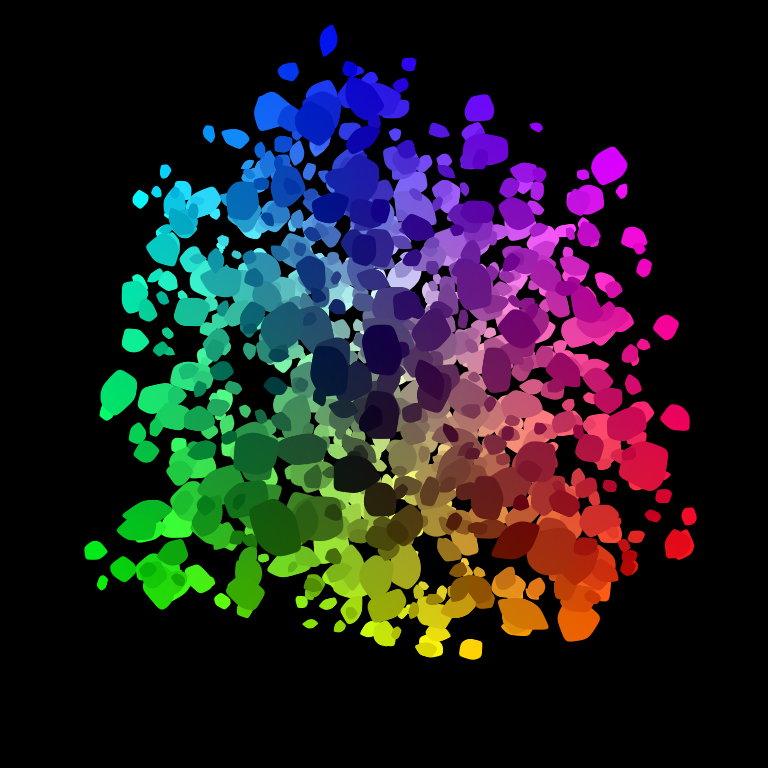
Give the GLSL for this background, as a Shadertoy shader.

```glsl
// Pebbles scattered through an RGB colour cube, seen in perspective from its black corner.

const int LAYERS = 22;          // slices across the view axis, near to far
const int FACETS = 6;           // sides of one pebble
const float CELL = 0.09;        // spacing of pebbles inside a slice
const float FALLOFF = 0.35;     // perspective shrink per unit of depth
const float FILL = 0.87;        // share of cells that hold a pebble
const float TAU = 6.2831853;

// Projected cube: black corner, then the red, green and blue edges (x, y, depth).
const vec2 BLACK_CORNER = vec2(0.46, 0.36);
const mat3 CUBE_EDGES = mat3(0.83, -0.06, 1.0,
                             -0.34, -0.077, 1.0,
                             0.148, 0.99, 1.0);

vec4 hash4(vec3 p) {
    vec4 q = fract(vec4(p.xyzx + 61.7) * vec4(0.1031, 0.1030, 0.0973, 0.1099));
    q += dot(q, q.wzxy + 33.33);
    return fract((q.xxyz + q.yzzw) * q.zywx);
}

mat2 rotation(float angle) {
    float c = cos(angle), s = sin(angle);
    return mat2(c, s, -s, c);
}

// Rounded irregular polygon: 1 on its outline, smaller inside.
float pebbleShape(vec2 v, vec4 seed) {
    v = rotation(seed.x * TAU) * v;
    v *= vec2(mix(0.82, 1.0, seed.y), mix(1.4, 1.0, seed.z));
    float sum = 0.0;
    for (int i = 0; i < FACETS; i++) {
        float k = float(i);
        float wobble = fract(seed.w * 7.31 + seed.y * 3.7 + k * 0.618);
        float angle = (k + 0.6 * wobble) * TAU / float(FACETS);
        float reach = mix(0.75, 1.1, fract(wobble * 5.3 + seed.z));
        float side = max(dot(v, vec2(cos(angle), sin(angle))) / reach, 0.0);
        sum += pow(side, 8.0);
    }
    return pow(sum, 0.125);
}

bool insideCube(vec3 c) {
    return all(greaterThanEqual(c, vec3(0.0))) && all(lessThanEqual(c, vec3(1.0)));
}

// Colour and coverage of the pebbles in one slice of constant depth.
vec4 pebbleSlice(vec2 plane, float depth, float id, float pixel, mat3 toColour) {
    vec4 slice = vec4(0.0);
    vec2 shift = hash4(vec3(id, 4.0, 9.0)).xy * CELL;
    vec2 home = floor((plane + shift) / CELL);
    vec3 localColour = toColour * vec3(plane, depth);

    for (int y = -1; y <= 1; y++)
    for (int x = -1; x <= 1; x++) {
        vec2 cell = home + vec2(x, y);
        vec4 place = hash4(vec3(cell, id));
        if (place.w > FILL) continue;

        vec2 centre = (cell + place.xy) * CELL - shift;
        vec2 offset = plane - centre;
        float radius = mix(0.012, 0.042, place.z * place.z);
        if (length(offset) > radius * 2.0) continue;

        vec3 centreColour = toColour * vec3(centre, depth);
        if (!insideCube(centreColour)) continue;

        vec4 seed = hash4(vec3(cell.yx, id + 37.0));
        float edge = (pebbleShape(offset / radius, seed) - 1.0) * radius;
        float cover = clamp(0.5 - edge / pixel, 0.0, 1.0);
        vec3 colour = clamp(mix(centreColour, localColour, 0.5), 0.0, 1.0);
        slice += (1.0 - slice.a) * cover * vec4(colour, 1.0);
    }
    return slice;
}

void mainImage(out vec4 fragColor, in vec2 fragCoord) {
    float size = min(iResolution.x, iResolution.y);
    vec2 uv = (fragCoord - 0.5 * iResolution.xy) / size + 0.5;
    mat3 toColour = inverse(CUBE_EDGES);

    // Composite the slices from front to back over black.
    vec4 result = vec4(0.0);
    for (int i = 0; i < LAYERS; i++) {
        float depth = 3.0 * (float(i) + 0.5) / float(LAYERS);
        float scale = 1.0 + FALLOFF * depth;
        vec2 plane = uv * scale - BLACK_CORNER;
        vec4 slice = pebbleSlice(plane, depth, float(i), scale / size, toColour);
        result += (1.0 - result.a) * slice;
        if (result.a > 0.995) break;
    }
    fragColor = vec4(result.rgb, 1.0);
}
```
